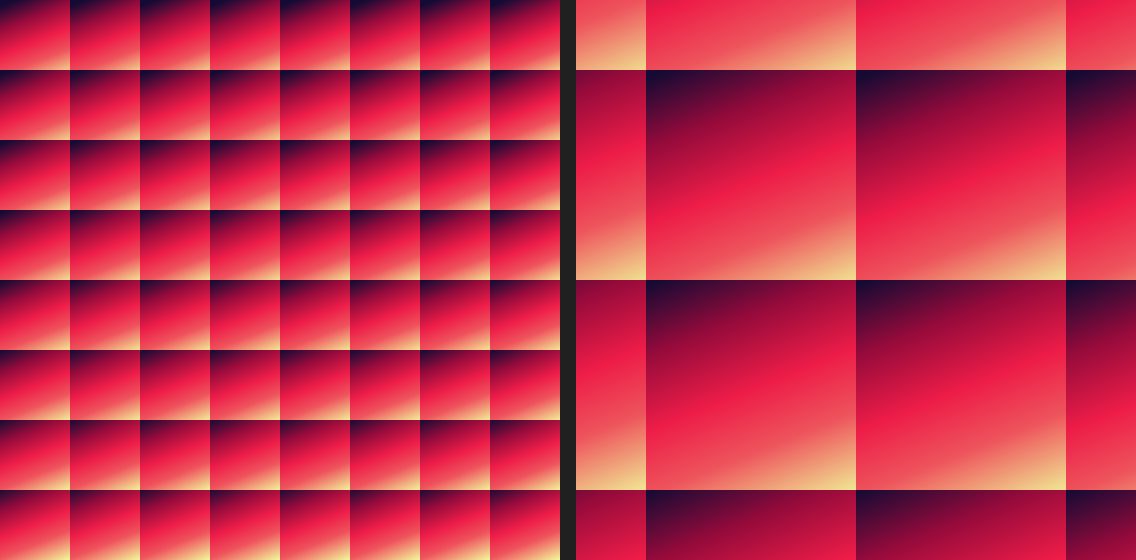
Left, the full canvas; right, a detail of the centre.
Give the GLSL for this pattern, as a WebGL 2 fragment shader.

```glsl
#version 300 es
precision highp float;
// An 8 by 8 grid of square tiles, each shaded by one slanted gradient that
// runs from navy at the top left through crimson to pale yellow at the
// bottom right. Lower rows start slightly further along the gradient.

uniform vec2 u_resolution;
out vec4 fragColor;

// Five-stop colour ramp, blended linearly between stops
vec3 sunsetRamp(float t) {
    vec3 navy    = vec3(0.08, 0.04, 0.20);
    vec3 wine    = vec3(0.58, 0.04, 0.23);
    vec3 scarlet = vec3(0.93, 0.11, 0.28);
    vec3 salmon  = vec3(0.93, 0.33, 0.36);
    vec3 straw   = vec3(0.94, 0.94, 0.59);

    vec3 color = mix(navy, wine, clamp(t / 0.24, 0.0, 1.0));
    color = mix(color, scarlet, clamp((t - 0.24) / 0.26, 0.0, 1.0));
    color = mix(color, salmon, clamp((t - 0.50) / 0.22, 0.0, 1.0));
    return mix(color, straw, clamp((t - 0.72) / 0.28, 0.0, 1.0));
}

vec3 tiledGradient(vec2 uv) {
    vec2 grid = uv * 8.0;
    vec2 local = fract(grid);
    float rowFromBottom = floor(grid.y) / 7.0;

    // Slanted ramp: mostly downward, partly to the right
    float slope = (0.4 * local.x + 1.0 - local.y) / 1.4;
    return sunsetRamp(slope + mix(0.02, -0.06, rowFromBottom));
}

void main() {
    // Average a 3 by 3 set of samples to smooth the tile borders
    vec3 color = vec3(0.0);
    for (int j = -1; j <= 1; j++) {
        for (int i = -1; i <= 1; i++) {
            vec2 offset = vec2(i, j) / 3.0;
            color += tiledGradient((gl_FragCoord.xy + offset) / u_resolution);
        }
    }
    fragColor = vec4(color / 9.0, 1.0);
}
```
